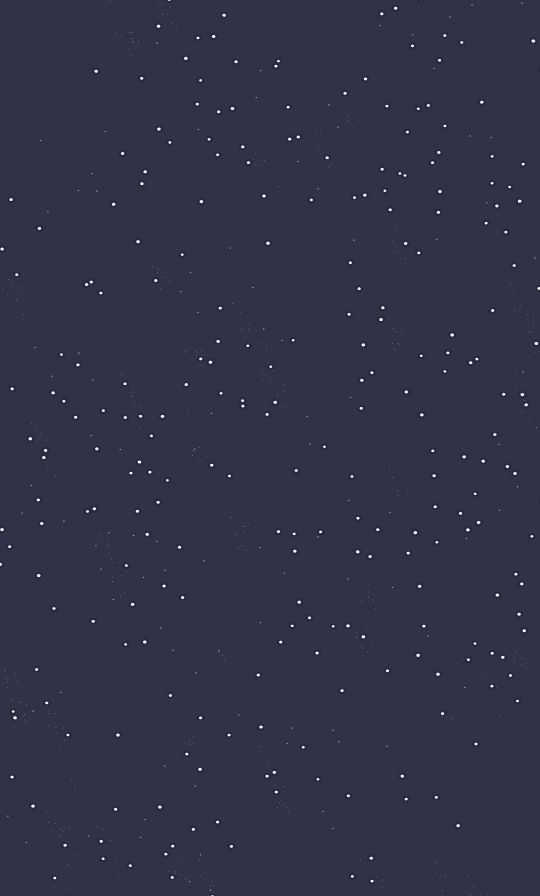
Write a Shadertoy shader that draws this texture.

```glsl
#define NIGHT vec3(0.192, 0.198, 0.282)
#define HALO vec3(0.155, 0.160, 0.245)
#define STAR vec3(0.96, 0.96, 0.98)
#define STAR_COLUMNS 24.0
#define STAR_SHARE 0.38
#define STAR_RADIUS 0.0031
#define DUST_COLUMNS 115.0
#define DUST_RADIUS 0.0007
#define DUST_GLOW 0.42
#define STREAK_COLUMNS 8.0
#define STREAK_SHARE 0.42
#define STREAK_LEAN 0.35

vec3 hash3(vec2 p) {
    vec3 q = fract(p.xyx * vec3(0.1031, 0.1030, 0.0973));
    q += dot(q, q.yxz + 33.33);
    return fract((q.xxy + q.yzz) * q.zyx);
}

float gradientDot(vec2 cell, vec2 offset) {
    float angle = 6.2832 * hash3(cell + 71.0).x;
    return dot(vec2(cos(angle), sin(angle)), offset);
}

float gradientNoise(vec2 p) {
    vec2 i = floor(p), f = fract(p);
    vec2 u = f * f * (3.0 - 2.0 * f), e = vec2(0.0, 1.0);
    return mix(mix(gradientDot(i, f), gradientDot(i + e.yx, f - e.yx), u.x),
               mix(gradientDot(i + e, f - e), gradientDot(i + 1.0, f - 1.0), u.x), u.y);
}

// Leaning, elongated patches that hold the dust
float streaks(vec2 p) {
    float mask = 0.0;
    vec2 home = floor(p * STREAK_COLUMNS);
    for (int k = 0; k < 9; k++) {
        vec2 cell = home + vec2(k % 3, k / 3) - 1.0;
        vec3 h = hash3(cell + 211.0);
        vec3 s = hash3(cell + 347.0);
        vec2 q = p - (cell + h.xy) / STREAK_COLUMNS;
        q.x += STREAK_LEAN * q.y;
        q /= vec2(mix(0.016, 0.026, s.x), mix(0.025, 0.085, s.y));
        mask = max(mask, step(h.z, STREAK_SHARE) * (1.0 - smoothstep(0.3, 1.1, length(q))));
    }
    return mask;
}

// Stars thin out towards two opposite corners
float starChance(vec2 p, float height) {
    float corner = min(length(p - vec2(0.0, height)), length(p - vec2(1.0, 0.0)));
    float drift = 0.6 * gradientNoise(p * 5.0);
    return (STAR_SHARE + drift + 0.2 * streaks(p)) * smoothstep(0.15, 0.4, corner);
}

float disc(float dist, float radius, float pixel) {
    return clamp((radius - dist) / pixel + 0.5, 0.0, 1.0);
}

void mainImage(out vec4 fragColor, in vec2 fragCoord) {
    float pixel = 1.0 / iResolution.x;
    float height = iResolution.y * pixel;
    vec2 p = fragCoord * pixel;
    float star = 0.0, halo = 0.0, dust = 0.0;

    vec2 starHome = floor(p * STAR_COLUMNS);
    vec2 dustHome = floor(p * DUST_COLUMNS);
    for (int k = 0; k < 9; k++) {
        vec2 near = vec2(k % 3, k / 3) - 1.0;

        // Bright stars and small specks, each in a thin dark halo
        vec2 cell = starHome + near;
        vec3 h = hash3(cell + 17.0);
        vec2 center = (cell + h.xy) / STAR_COLUMNS;
        if (h.z < starChance(center, height)) {
            float size = hash3(cell + 139.0).x;
            float radius = STAR_RADIUS * (size < 0.28 ? 0.35 : mix(0.65, 1.0, size));
            float dist = length((p - center) * vec2(0.93, 1.07));
            float glow = size < 0.28 ? 0.6 : 1.0;
            star = max(star, glow * disc(dist, radius, pixel));
            halo = max(halo, step(0.28, size) * (1.0 - smoothstep(0.003, 0.006, dist - radius)));
        }

        // Fine dust inside the streaks
        cell = dustHome + near;
        h = hash3(cell + 53.0);
        center = (cell + h.xy) / DUST_COLUMNS;
        if (h.z < 0.4 * streaks(center)) {
            float glow = DUST_GLOW * mix(0.5, 1.0, hash3(cell + 89.0).y);
            dust = max(dust, glow * disc(length(p - center), DUST_RADIUS, pixel));
        }
    }

    vec3 color = mix(NIGHT, HALO, halo);
    color = mix(color, STAR, max(star, dust));
    fragColor = vec4(color, 1.0);
}
```
